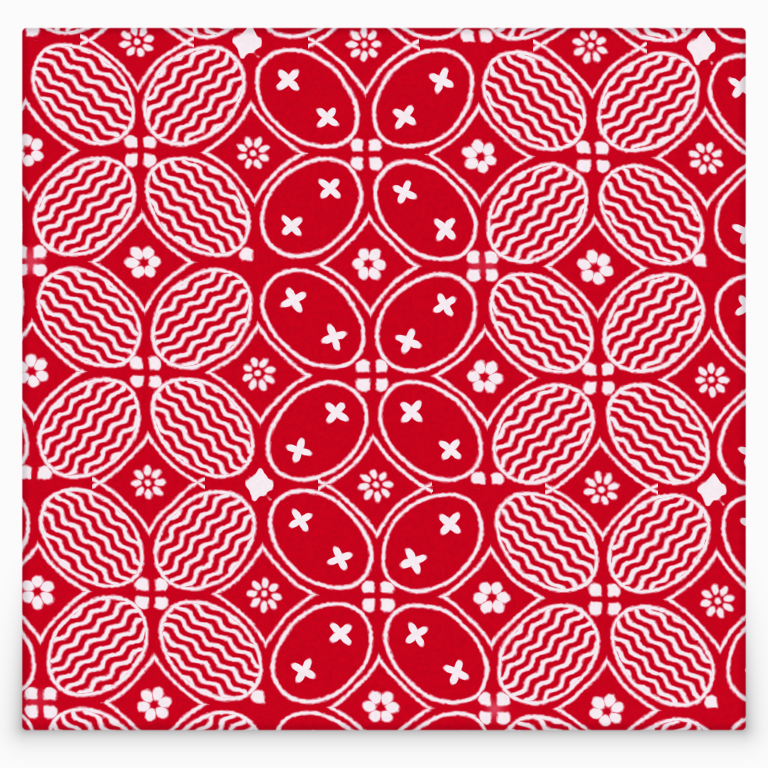
Write a three.js fragment shader that draws this pattern.

```glsl
// Red batik cloth: ovals around four-petal knots, with flowers in concave diamonds.
varying vec2 vUv;

const vec3 RED = vec3(0.78, 0.01, 0.11);
const vec3 WAX = vec3(0.965, 0.92, 0.945);
const vec3 STAIN = vec3(0.92, 0.45, 0.55);
const vec3 TABLE = vec3(0.99, 0.985, 0.99);
const vec2 CLOTH_CENTER = vec2(0.500, 0.5065);
const vec2 CLOTH_HALF = vec2(0.471, 0.457);
const vec2 ORIGIN = vec2(0.1823, 0.803);  // one knot, in canvas units
const vec2 PITCH = vec2(0.1474, 0.1439);  // distance between knots and flowers
const vec2 SKEW = vec2(0.026, 0.013);     // lean of columns, slope of rows
// Sizes below are in units of the pitch.
const vec2 OVAL = vec2(0.505, 0.36);
const float LINE = 0.019;                 // half width of outlines
const float DIAMOND = 0.435;
const float ARC_CENTER = 1.07;            // larger makes the diamond sides straighter
const float STRIPE_PITCH = 0.1;
const float STRIPE = 0.023;
const float SOFT = 0.015;
const float WOBBLE = 0.022;
const float TAU = 6.28318;

float hash(vec2 p) {
  vec3 q = fract(p.xyx * vec3(0.1031, 0.1030, 0.0973));
  q += dot(q, q.yzx + 33.33);
  return fract((q.x + q.y) * q.z);
}

float noise(vec2 p) {
  vec2 i = floor(p), f = fract(p);
  f = f * f * (3.0 - 2.0 * f);
  return mix(mix(hash(i), hash(i + vec2(1, 0)), f.x),
             mix(hash(i + vec2(0, 1)), hash(i + vec2(1, 1)), f.x), f.y);
}

float ink(float d) { return 1.0 - smoothstep(-SOFT, SOFT, d); }

float ellipse(vec2 p, vec2 r) {
  float k = length(p / r);
  return k * (k - 1.0) / max(length(p / (r * r)), 0.001);
}

// Oval filled with wavy stripes or two four-pointed stars.
float ovalMotif(vec2 g) {
  vec2 cell = floor(g), q = g - cell - 0.5;
  float rnd = hash(cell + 50.0);
  q += 0.03 * (vec2(rnd, hash(cell + 90.0)) - 0.5);
  if (mod(cell.x + cell.y, 2.0) > 0.5) q.x = -q.x;
  vec2 axes = vec2(q.x + q.y, q.y - q.x) * 0.7071;
  float body = ellipse(axes, OVAL);
  float fill;
  if (mod(floor((cell.x + 1.0) * 0.5), 2.0) < 0.5) {
    float tilt = 0.62 + 0.2 * rnd;
    float u = dot(q, vec2(cos(tilt), sin(tilt)));
    float v = dot(q, vec2(-sin(tilt), cos(tilt)));
    v += 0.02 * sin(u * 29.0 + rnd * TAU + v * 5.0);
    fill = max(abs(fract(v / STRIPE_PITCH) - 0.5) * STRIPE_PITCH - STRIPE, body);
  } else {
    vec2 c = vec2(abs(axes.x) - 0.24, axes.y);
    float turn = (hash(cell + step(0.0, axes.x) * 7.0) - 0.5) * 0.9;
    fill = length(c) - 0.085 - 0.035 * cos(4.0 * (atan(c.y, c.x + 1e-5) + turn));
  }
  return min(abs(body) - LINE, fill);
}

// Eight slim petals with a dot, or six plump ones around a hole.
float flower(vec2 p, bool plump, float turn) {
  float count = plump ? 6.0 : 8.0;
  float a = (fract((atan(p.y, p.x + 1e-5) + turn) * count / TAU) - 0.5) * TAU / count;
  vec2 q = length(p) * vec2(cos(a), sin(a));
  return plump ? ellipse(q - vec2(0.097, 0.0), vec2(0.06, 0.052))
               : min(ellipse(q - vec2(0.108, 0.0), vec2(0.05, 0.032)), length(p) - 0.03);
}

// Concave diamond; at a stamp seam its sides run on past the corners.
float diamond(vec2 p, bool seam) {
  float radius = length(vec2(ARC_CENTER - DIAMOND, ARC_CENTER));
  vec2 c = vec2(ARC_CENTER);
  float side = abs(length(abs(p) - c) - radius);
  if (seam) side = min(side, max(abs(length(vec2(abs(p.x), -abs(p.y)) - c) - radius),
                                 abs(p.x) - 0.49));
  return side - LINE * 0.9;
}

// Four rounded wedges; stamp corners clip or flood them.
float knot(vec2 p, vec2 stamp) {
  vec2 q = abs(p);
  float d = max(length(q - 0.078) - 0.066, 0.027 - min(q.x, q.y));
  if (stamp == vec2(1, 3)) d = length(p) - 0.06 - 0.12 * noise(p * 14.0 + 3.0);
  if (stamp == vec2(3, 3)) d = max(d, p.y);
  if (stamp == vec2(1, 1)) d = max(d, max(p.x, p.y));
  return d;
}

void main() {
  // Hand-stamped grid, counted rightward and downward from the first knot
  vec2 rel = vUv - ORIGIN;
  vec2 g = vec2(rel.x + SKEW.x * rel.y, -rel.y - SKEW.y * rel.x) / PITCH;
  vec2 w = g + WOBBLE * (vec2(noise(g * 5.0), noise(g * 5.0 + 40.0)) - 0.5);
  vec2 node = floor(w + 0.5), p = w - node, stamp = mod(node, 4.0);
  float d = ovalMotif(w);
  if (mod(node.x + node.y, 2.0) < 0.5) {
    d = min(d, knot(p, stamp));
  } else {
    bool plump = mod(stamp.x, 2.0) > 0.5 ? stamp.x > 2.0 : stamp.y < 2.0;
    d = min(d, min(diamond(p, stamp.y > 2.5), flower(p, plump, hash(node) * TAU)));
  }
  // Dye, wax and seeped stains
  float grain = noise(vUv * 260.0) - 0.5;
  float seep = stamp == vec2(3, 1) ? 1.0 - smoothstep(0.03, 0.17, length(p)) : 0.0;
  vec3 dye = mix(RED * (1.0 + 0.06 * grain), STAIN, 0.65 * seep * noise(g * 9.0));
  vec3 color = mix(dye, WAX + 0.025 * grain, ink(d + 0.012 * grain));
  // Cloth edge and soft shadow on the table
  vec2 e = abs(vUv - CLOTH_CENTER) - CLOTH_HALF + 0.006;
  float edge = length(max(e, 0.0)) + min(max(e.x, e.y), 0.0) - 0.006;
  color *= 1.0 - 0.14 * smoothstep(-0.012, 0.0, edge);
  float shade = 0.3 * exp(-max(edge, 0.0) * 90.0) * smoothstep(0.3, 0.0, vUv.y);
  gl_FragColor = vec4(mix(color, TABLE * (1.0 - shade), smoothstep(-0.0015, 0.0015, edge)), 1.0);
}
```
